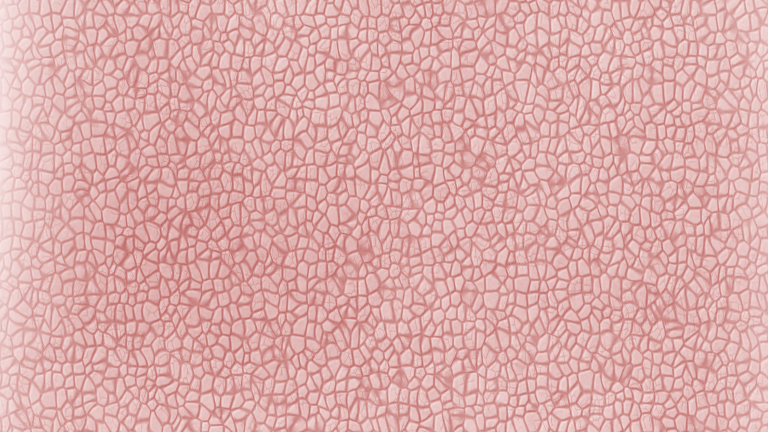
This texture is drawn by a WebGL 2 fragment shader. Its source:

```glsl
#version 300 es
precision highp float;
// Pink embossed leather: upright angular pebbles parted by rosy creases, fading to pale sides.
#define CELLS vec2(41.0, 31.0)   // pebbles per canvas height, across and up
#define CREASE 0.33              // width of the main creases, in pebbles
#define WRINKLE 0.32             // depth of the fine wrinkles
#define WARP 0.55                // bending of the pebble grid
#define RELIEF 0.20              // strength of the slanted light
#define GRAIN 0.11               // strength of the fine surface grain
#define FLOOR_TONE 0.10          // tone at the bottom of a crease
#define PEBBLE_TONE 0.65         // tone gained on top of a pebble
#define ROSE vec3(0.78, 0.485, 0.475)
#define BLUSH vec3(0.94, 0.835, 0.83)

uniform vec2 u_resolution;
out vec4 fragColor;

vec2 hash2(vec2 p) {
    vec3 q = fract(vec3(p.xyx) * vec3(0.1031, 0.1030, 0.0973));
    q += dot(q, q.yzx + 33.33);
    return fract((q.xx + q.yz) * q.zy);
}

float valueNoise(vec2 p) {
    vec2 i = floor(p), f = fract(p);
    f = f * f * (3.0 - 2.0 * f);
    float low = mix(hash2(i).x, hash2(i + vec2(1, 0)).x, f.x);
    float high = mix(hash2(i + vec2(0, 1)).x, hash2(i + vec2(1, 1)).x, f.x);
    return mix(low, high, f.y);
}

// x: gap between the two nearest seeds (0 on a border), y: random value of the cell
vec2 cellBorder(vec2 p) {
    vec2 base = floor(p);
    float nearest = 9.0, second = 9.0, id = 0.0;
    for (int y = -1; y <= 1; y++) {
        for (int x = -1; x <= 1; x++) {
            vec2 cell = base + vec2(x, y);
            vec2 rnd = hash2(cell + 71.0);
            float d = length(cell + 0.08 + 0.84 * rnd - p);
            if (d < nearest) {
                second = nearest;
                nearest = d;
                id = fract(rnd.x * 17.0 + rnd.y * 5.0);
            } else {
                second = min(second, d);
            }
        }
    }
    return vec2(second - nearest, id);
}

// x: height of the hide, y: random value of the pebble
vec2 hide(vec2 p, float pixel) {
    vec2 bend = vec2(valueNoise(p * 0.8), valueNoise(p * 0.8 + 40.0)) - 0.5;
    vec2 q = p + WARP * bend;
    vec2 pebble = cellBorder(q);
    float depth = 0.75 + 0.25 * valueNoise(p * 0.6 + 90.0);
    float top = 1.0 - depth * (1.0 - smoothstep(0.0, CREASE + pixel, pebble.x));

    // Short wrinkles crossing some of the pebbles
    float gap = cellBorder(q * vec2(1.7, 1.5) + 13.0).x;
    float mask = smoothstep(0.35, 0.7, valueNoise(p * 0.9 + 150.0));
    float wrinkle = mask * (1.0 - smoothstep(0.0, 0.2 + pixel, gap));
    return vec2(top * (1.0 - WRINKLE * wrinkle), pebble.y);
}

void main() {
    vec2 uv = gl_FragCoord.xy / u_resolution;
    vec2 p = gl_FragCoord.xy / u_resolution.y;
    float pixel = 0.3 * CELLS.x / u_resolution.y;

    // Pebbles lit from the upper left
    vec2 leather = hide(p * CELLS, pixel);
    float towardLight = hide(p * CELLS + vec2(-0.17, 0.13), pixel).x;
    float tone = FLOOR_TONE + PEBBLE_TONE * leather.x;
    tone += RELIEF * (leather.x - towardLight);
    tone += 0.12 * (leather.y - 0.5);
    tone += GRAIN * (valueNoise(p * 190.0) - 0.5);

    // Broad shading: a deeper patch left of the middle, soft clouds
    vec2 patchOffset = (uv - vec2(0.24, 0.45)) / vec2(0.24, 0.3);
    tone -= 0.13 * exp(-dot(patchOffset, patchOffset));
    tone += 0.10 * (valueNoise(p * 3.0 + 7.0) - 0.5);
    tone += 0.05 * abs(uv.y - 0.45);

    // Pale fade along the sides, strongest at the left
    float leftFade = exp(-uv.x / 0.055) * (0.55 + 0.4 * smoothstep(0.05, 0.6, uv.y));
    float rightFade = 0.4 * exp(-(1.0 - uv.x) / 0.05);
    float fade = clamp(leftFade + rightFade, 0.0, 1.0);
    tone = mix(tone, 1.25, 0.85 * fade);

    vec3 colour = mix(ROSE, BLUSH, clamp(tone, -0.12, 1.3));
    fragColor = vec4(clamp(colour, 0.0, 1.0), 1.0);
}
```
